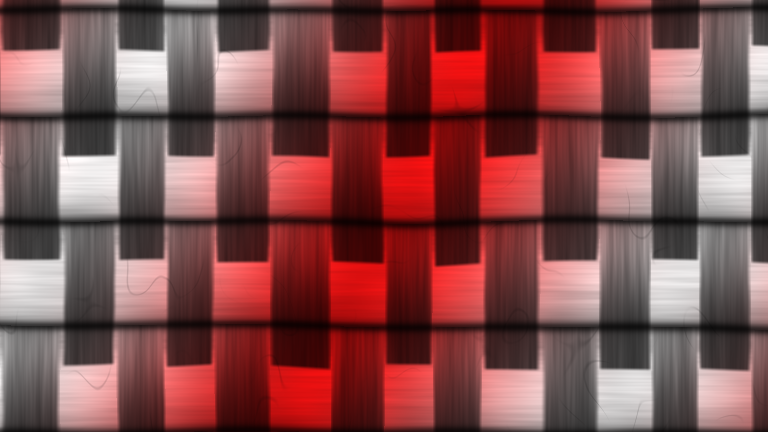
Reproduce this pattern procedurally as a WebGL 1 fragment shader.

```glsl
precision highp float;
// Backlit basket weave of fibrous straps, tinted by diagonal red and white bands.

uniform vec2 u_resolution;

#define COLUMNS 14.33         // straps across the canvas
#define ROWS 4.09             // rows down the canvas
#define ORIGIN vec2(0.6, 0.095)
#define STRAP_HALF_WIDTH 0.468
#define STRAP_END 1.38        // strap length, in rows
#define EDGE_SOFTNESS 0.055
#define SEAM_WIDTH 0.048
#define BAND_PERIOD 12.0      // straps per colour cycle
#define BAND_CENTER 8.0       // reddest diagonal
#define RED vec3(1.0, 0.07, 0.07)
#define WHITE vec3(1.0, 0.99, 0.99)
#define TAU 6.2831853

float hash(vec2 p) {
  return fract(sin(dot(p, vec2(127.1, 311.7))) * 43758.55);
}

float gradientDot(vec2 cell, vec2 offset) {
  float angle = TAU * hash(cell);
  return dot(vec2(cos(angle), sin(angle)), offset);
}

// Gradient noise, roughly -0.7 to 0.7
float noise(vec2 p) {
  vec2 i = floor(p), f = fract(p);
  vec2 u = f * f * f * (f * (f * 6.0 - 15.0) + 10.0);
  vec2 e = vec2(1.0, 0.0);
  float low = mix(gradientDot(i, f), gradientDot(i + e.xy, f - e.xy), u.x);
  float high = mix(gradientDot(i + e.yx, f - e.yx), gradientDot(i + e.xx, f - e.xx), u.x);
  return mix(low, high, u.y);
}

// Streaks running along the y axis
float fibres(vec2 p) {
  return 0.5 * noise(p * vec2(48.0, 2.5)) + 0.5 * noise(p * vec2(115.0, 4.0) + 17.0)
       + 0.3 * noise(p * vec2(190.0, 9.0) + 43.0);
}

// Thin curved marks that appear in scattered patches
float scratches(vec2 p) {
  vec2 q = p + 0.05 * vec2(noise(p * 4.0), noise(p * 4.0 + 9.0));
  float ridge = abs(noise(q * vec2(11.0, 8.0) + 31.0));
  float patchMask = smoothstep(0.05, 0.4, noise(p * 7.0 + 71.0));
  return (1.0 - smoothstep(0.0, 0.035, ridge)) * patchMask;
}

void main() {
  vec2 uv = gl_FragCoord.xy / u_resolution;
  vec2 p = gl_FragCoord.xy / u_resolution.y;

  // Weave coordinates: x counts straps, y counts rows from the top
  vec2 weave = vec2(uv.x * COLUMNS, (1.0 - uv.y) * ROWS) - ORIGIN;
  float diagonal = weave.x + weave.y - 0.68;
  weave.x -= 0.09 * sin(TAU * (weave.x - 0.2) / 4.7);
  weave.x += 0.05 * noise(p * vec2(4.0, 3.0) + 5.0);
  weave.y += 0.06 * noise(p * vec2(2.6, 2.0) + 23.0);

  float column = floor(weave.x + 0.5);
  float row = floor(weave.y);
  float across = weave.x - column;
  float down = weave.y - row;

  // Each strap starts at a seam on alternate rows and overhangs the next
  float starts = mod(column + row, 2.0);
  float along = down + 1.0 - starts;
  vec2 strapId = vec2(column, row - 1.0 + starts);
  float variation = hash(strapId + 3.0) - 0.5;

  float halfWidth = STRAP_HALF_WIDTH + 0.04 * variation
                  + 0.02 * noise(vec2(along * 3.0, column * 5.3));
  float strapEnd = STRAP_END + 0.05 * (hash(strapId + 11.0) - 0.5) + 0.04 * across * variation;
  float strap = 1.0 - smoothstep(halfWidth - EDGE_SOFTNESS, halfWidth + EDGE_SOFTNESS, abs(across));
  strap *= 1.0 - smoothstep(strapEnd - 0.022, strapEnd + 0.022, along);

  // Light falls off along the straps and toward the foot of each bright cell
  float strapLight = mix(0.53 + 0.16 * variation, 0.25, smoothstep(0.0, 1.05, along));
  strapLight *= 1.0 + 0.36 * fibres(p);
  strapLight *= 1.0 + 0.2 * smoothstep(0.25, 0.5, abs(across));
  float cellLight = 0.92 - 0.16 * smoothstep(0.5, 1.0, down);
  cellLight *= mix(0.78, 1.0, smoothstep(0.15, 0.4, down));
  cellLight *= 1.0 + 0.15 * fibres(p.yx + 6.0) + 0.1 * noise(p * 9.0);
  float light = mix(cellLight, strapLight, strap);

  // Dark seams with a soft shadow
  float seamDistance = min(down, 1.0 - down);
  float seam = exp(-pow(seamDistance / SEAM_WIDTH, 2.0));
  float shadow = exp(-seamDistance / 0.1);
  light *= (1.0 - 0.66 * seam) * (1.0 - 0.24 * shadow);

  // Wear
  light *= 1.0 - 0.13 * scratches(p);
  light *= 1.0 + 0.14 * noise(p * 3.2 + 51.0);

  // Diagonal colour bands
  float redness = 0.5 + 0.5 * cos(TAU * (diagonal - BAND_CENTER) / BAND_PERIOD);
  vec3 tint = mix(WHITE, RED, redness);
  gl_FragColor = vec4(clamp(light * tint, 0.0, 1.0), 1.0);
}
```
